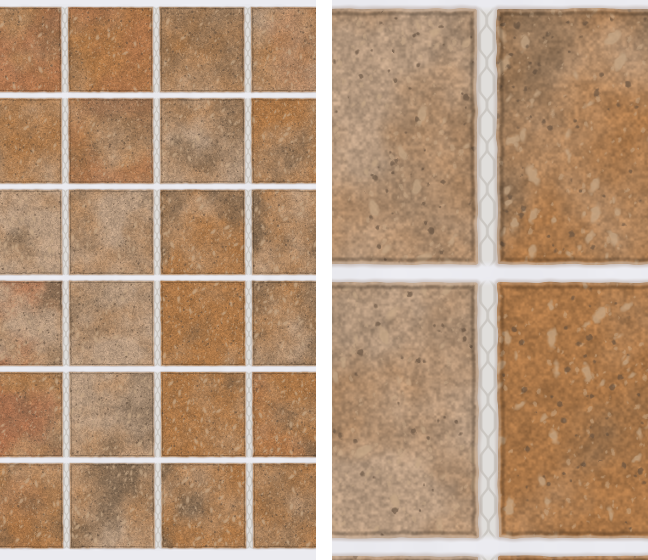
Left: the whole. Right: its middle third, enlarged.
This texture is drawn by a Shadertoy shader. Its source:

```glsl
float hash(vec2 p) {
    vec3 q = fract(p.xyx * 0.1031);
    q += dot(q, q.yzx + 33.33);
    return fract((q.x + q.y) * q.z);
}

float noise(vec2 p) {
    vec2 i = floor(p), f = fract(p);
    f = f * f * (3.0 - 2.0 * f);
    return mix(mix(hash(i), hash(i + vec2(1, 0)), f.x),
               mix(hash(i + vec2(0, 1)), hash(i + vec2(1, 1)), f.x), f.y);
}

float fbm(vec2 p) {
    float sum = 0.0, amp = 0.5;
    for (int i = 0; i < 5; i++) {
        sum += amp * noise(p);
        p = mat2(1.6, 1.2, -1.2, 1.6) * p + 7.3;
        amp *= 0.5;
    }
    return sum;
}

// Coverage of scattered ragged spots, one candidate per unit cell
float flecks(vec2 p, float density, float stretch, float blur) {
    vec2 cell = floor(p);
    float cover = 0.0;
    for (int y = -1; y <= 1; y++)
    for (int x = -1; x <= 1; x++) {
        vec2 c = cell + vec2(x, y);
        vec2 d = p - c - vec2(hash(c + 3.1), hash(c + 8.7));
        float a = 0.5 + 1.6 * hash(c + 5.3);
        d = mat2(cos(a), -sin(a), sin(a), cos(a)) * d;
        d.x /= stretch;
        float radius = mix(0.08, 0.27, pow(hash(c + 1.9), 2.0));
        float edge = length(d) + 0.16 * (noise(p * 5.0) - 0.5) - radius;
        cover = max(cover, step(hash(c), density) * smoothstep(blur, -blur, edge));
    }
    return cover;
}

// Stone surface of one tile, q runs from -0.5 to 0.5
vec3 stone(vec2 q, vec2 id, float px) {
    vec2 s = q + id * 17.0 + 40.0;
    float warmth = hash(id + 12.4), rough = hash(id + 31.7);
    float cloud = fbm(s * 3.0);

    // Fired tint with broad drifts
    float tint = clamp(warmth * 1.1 + 1.3 * (cloud - 0.48), 0.0, 1.0);
    vec3 col = mix(vec3(0.71, 0.60, 0.50), vec3(0.66, 0.46, 0.28), tint);
    float red = smoothstep(0.6, 0.95, hash(id + 53.2));
    col = mix(col, vec3(0.67, 0.44, 0.31), red * smoothstep(0.3, 0.65, fbm(s * 2.0 + 9.0)));

    // Smoky patches and mottling
    float smoke = smoothstep(0.42, 0.72, fbm(s * 2.3 + 21.0) + 0.12 * q.y);
    col = mix(col, vec3(0.45, 0.37, 0.29), smoke * mix(0.2, 0.75, rough));
    col *= 1.0 + 0.22 * (fbm(s * 16.0) - 0.48);
    col *= 1.0 + 0.20 * (noise(s * 75.0) - 0.5) + 0.10 * (noise(s * 130.0) - 0.5);

    // Pale chips and dark pits
    float chips = flecks(s * 15.0, mix(0.1, 0.45, rough), 2.0, 0.06 + 8.0 * px);
    chips = max(chips, 0.7 * flecks(s * 32.0 + 5.0, 0.25, 1.5, 0.06 + 16.0 * px));
    col = mix(col, vec3(0.79, 0.67, 0.54), 0.7 * chips);
    float pits = flecks(s * 24.0 + 11.0, 0.12 + 0.25 * smoke, 1.1, 0.06 + 12.0 * px);
    return mix(col, vec3(0.37, 0.30, 0.24), 0.6 * pits);
}

// Sheet backing with the net that shows in the upright joints
vec3 backing(vec2 p, vec2 q, float px) {
    vec3 col = vec3(0.92, 0.92, 0.94) + 0.02 * (noise(p * 9.0) - 0.5);
    float x = abs(fract(p.x + 0.5) - 0.5);
    float joint = smoothstep(0.05, 0.03, x) * smoothstep(0.48, 0.45, abs(q.y));
    col = mix(col, vec3(0.88, 0.87, 0.86), joint);
    float wave = abs(fract(p.y * 6.5) - 0.5) * 2.0;
    float strand = abs(x - 0.026 * smoothstep(0.1, 0.7, wave));
    float net = smoothstep(0.005 + px, 0.002, strand);
    return mix(col, vec3(0.73, 0.71, 0.68), 0.55 * net * joint);
}

void mainImage(out vec4 fragColor, in vec2 fragCoord) {
    vec2 uv = fragCoord / iResolution.x;
    uv.x -= 0.0035 * (1.78 - uv.y);
    vec2 p = (uv - vec2(-0.0845, 0.027)) / vec2(0.2894, 0.2887);
    vec2 id = floor(p), q = fract(p) - 0.5;
    float px = 3.46 / iResolution.x;
    vec3 col = vec3(0.92, 0.92, 0.94);

    // Six rows of tiles, plain margin above and below
    if (id.y >= 0.0 && id.y < 6.0) {
        col = backing(p, q, px);
        vec2 b = abs(q) - vec2(0.456, 0.459);
        float d = length(max(b, 0.0)) + min(max(b.x, b.y), 0.0) - 0.008;
        d += 0.006 * (noise(p * 22.0) - 0.5);

        // Soft contact shadow, tile face, then worn rim
        col = mix(col, vec3(0.72, 0.66, 0.63), 0.55 * smoothstep(0.018, 0.0, d));
        vec3 face = stone(q, id, px);
        face *= 1.0 - 0.2 * smoothstep(0.012, 0.0, abs(d + 0.018));
        float lit = smoothstep(-0.1, 0.3, max(q.x, -q.y));
        face = mix(face, vec3(0.79, 0.70, 0.62), mix(0.25, 0.65, lit) * smoothstep(-0.014, -0.004, d));
        col = mix(col, face, smoothstep(0.5 * px, -0.5 * px, d));
    }
    fragColor = vec4(clamp(col, 0.0, 1.0), 1.0);
}
```
